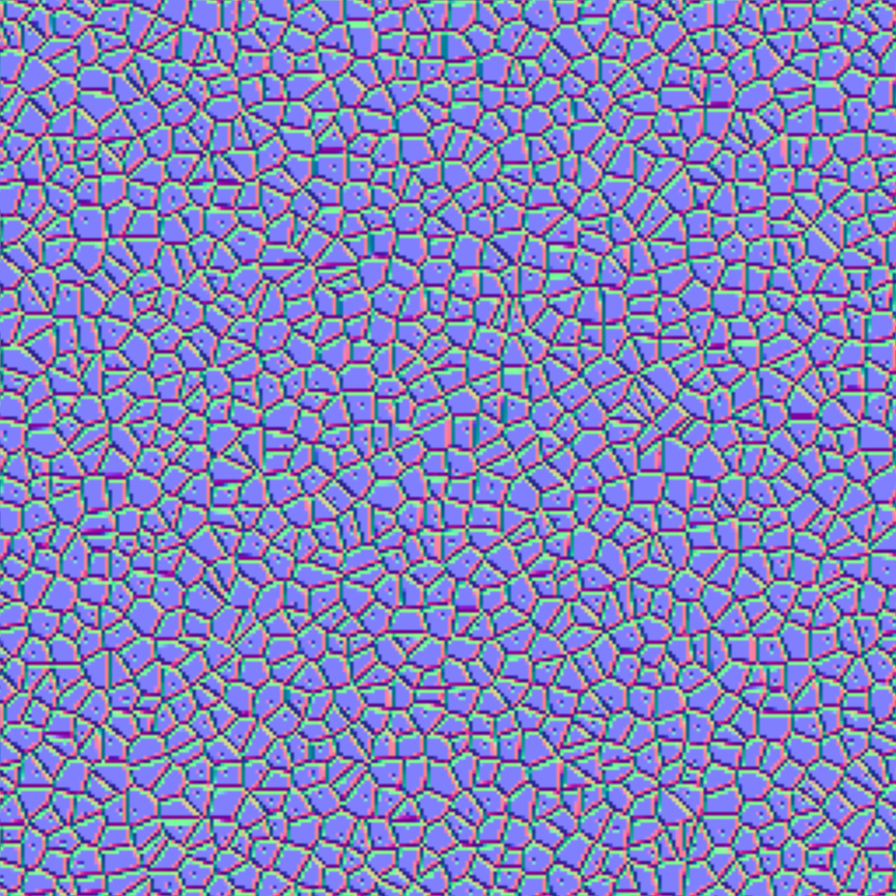
Reproduce this texture map procedurally as a Shadertoy shader.

```glsl
#define CELLS 34.0        // pebbles across the canvas
#define TEXELS 256.0      // relief samples across the canvas
#define BEVEL 0.10        // rim width, in cells
#define STEEPNESS 18.0    // slope gain of the normals
#define JITTER 0.96       // irregularity of the pebbles
#define PIT_RADIUS 0.075  // centre speck, in cells
#define PIT_DEPTH 0.07
#define PIT_SHARE 0.6     // part of the pebbles with a speck

vec3 hash3(vec2 p) {
    vec3 q = fract(vec3(p.xyx) * vec3(0.1031, 0.1030, 0.0973));
    q += dot(q, q.yxz + 33.33);
    return fract((q.xxy + q.yzz) * q.zyx);
}

// Flat-topped pebbles: 0 in the grooves, 1 on the plateaus
float pebbleHeight(vec2 p) {
    vec2 cell = floor(p);
    vec2 nearest = vec2(9.0), second = vec2(9.0);
    float seed = 0.0;
    for (int y = -1; y <= 1; y++)
    for (int x = -1; x <= 1; x++) {
        vec2 id = cell + vec2(x, y);
        vec3 rnd = hash3(id + 57.0);
        vec2 toCentre = id + 0.5 + JITTER * (rnd.xy - 0.5) - p;
        float d = dot(toCentre, toCentre);
        if (d < dot(nearest, nearest)) {
            second = nearest;
            nearest = toCentre;
            seed = rnd.z;
        } else if (d < dot(second, second)) {
            second = toCentre;
        }
    }
    // Distance to the border between the two closest centres
    float border = dot(0.5 * (nearest + second), normalize(second - nearest));
    float pit = step(length(nearest), PIT_RADIUS) * step(seed, PIT_SHARE);
    return clamp(border / BEVEL, 0.0, 1.0) - PIT_DEPTH * pit;
}

// Normal from a height and its right and upper neighbours
vec3 normalColor(float h, float right, float up) {
    vec3 n = normalize(vec3((h - vec2(right, up)) * STEEPNESS, 1.0));
    return 0.5 + 0.5 * n;
}

void mainImage(out vec4 fragColor, in vec2 fragCoord) {
    vec2 grid = fragCoord / iResolution.y * TEXELS - 0.5;
    vec2 base = floor(grid);
    vec2 blend = smoothstep(0.0, 1.0, grid - base);

    // Heights of the surrounding relief samples
    float h[9];
    for (int i = 0; i < 9; i++) {
        vec2 texel = base + vec2(i % 3, i / 3) + 0.5;
        h[i] = pebbleHeight(texel / TEXELS * CELLS);
    }

    // Smooth blend of the four nearest normals
    vec3 lower = mix(normalColor(h[0], h[1], h[3]),
                     normalColor(h[1], h[2], h[4]), blend.x);
    vec3 upper = mix(normalColor(h[3], h[4], h[6]),
                     normalColor(h[4], h[5], h[7]), blend.x);
    fragColor = vec4(mix(lower, upper, blend.y), 1.0);
}
```
